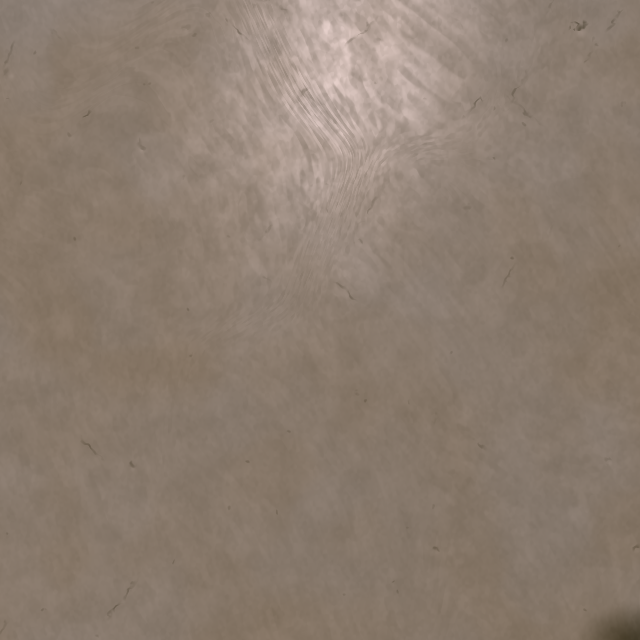
Write a Shadertoy shader that draws this texture.

```glsl
// A worn, scuffed concrete floor with a soft lamp glare near the top.

vec2 hash2(vec2 p) {
    vec3 q = fract(p.xyx * vec3(0.1031, 0.1030, 0.0973));
    q += dot(q, q.yzx + 33.33);
    return fract((q.xx + q.yz) * q.zy);
}

// Smooth cellular noise: random cell values blended by distance, about -0.5 to 0.5
float mottle(vec2 p) {
    vec2 cell = floor(p), local = p - cell;
    float sum = 0.0, weightSum = 0.0;
    for (int y = -1; y <= 1; y++)
    for (int x = -1; x <= 1; x++) {
        vec2 offset = vec2(x, y);
        vec2 jitter = hash2(cell + offset + 57.0);
        vec2 d = offset + jitter - local;
        float weight = exp(-6.0 * dot(d, d));
        sum += weight * (hash2(cell + offset + 191.0).x - 0.5);
        weightSum += weight;
    }
    return sum / weightSum;
}

mat2 rotation(float angle) {
    float c = cos(angle), s = sin(angle);
    return mat2(c, -s, s, c);
}

// Round stains and pits; the largest pits catch light on their lower rim
float specks(vec2 p, vec2 warp) {
    float shade = 0.0;
    for (int i = 0; i < 64; i++) {
        vec2 place = hash2(vec2(i, 7));
        vec2 kind = hash2(vec2(i, 23));
        place.y = 1.0 - pow(place.y, 1.25);
        float big = pow(kind.x, 6.0);
        float size = mix(0.0035, 0.011, big);
        vec2 d = rotation(kind.y * 6.28) * (p - place + warp * size) * vec2(1.0, 1.35);
        float spot = 1.0 - smoothstep(0.25, 1.25, length(d) / size);
        shade -= spot * mix(0.035, 0.19, kind.y * kind.y * (0.3 + 0.7 * big));
        vec2 rim = (p - place - vec2(0.4, -1.0) * size) / size;
        shade += 0.07 * big * exp(-3.0 * dot(rim, rim)) * (1.0 - spot);
    }
    return shade;
}

// Thin broken scratches, fading towards both ends
float scratches(vec2 p, vec2 warp) {
    float shade = 0.0;
    for (int i = 0; i < 26; i++) {
        vec2 place = hash2(vec2(i, 41));
        vec2 kind = hash2(vec2(i, 67));
        place.y = 1.0 - pow(place.y, 1.6);
        float angle = i % 3 == 0 ? 0.6 + 0.3 * kind.y : -1.3 + 0.6 * kind.y;
        vec2 d = rotation(-angle) * (p - place + 0.004 * warp);
        float along = abs(d.x) / mix(0.012, 0.055, kind.x * kind.x);
        float line = 1.0 - smoothstep(0.0005, 0.003, abs(d.y));
        float fade = 1.0 - smoothstep(0.3, 1.0, along);
        shade -= line * fade * mix(0.03, 0.10, kind.y) * (0.7 + warp.x);
    }
    return shade;
}

void mainImage(out vec4 fragColor, in vec2 fragCoord) {
    vec2 p = fragCoord / iResolution.xy;

    // Cloudy patches, and fine grain drawn out along the trowel direction
    float clouds = mottle(p * 5.0) + 0.7 * mottle(p * 13.0 + 9.0);
    float blotch = mottle(p * 34.0 + 3.0);
    vec2 strokes = rotation(0.45 + 0.5 * mottle(p * 4.0 + 31.0)) * p;
    float streak = mottle(strokes * vec2(115.0, 48.0));
    float grain = mottle(p * vec2(190.0, 150.0) + 17.0);
    vec2 warp = vec2(mottle(p * 110.0 + 5.0), mottle(p * 110.0 + 77.0)) * 1.8;

    // Tilted glare with a ragged edge inside a wide, weak glow
    vec2 g = rotation(-0.4) * (p - vec2(0.54, 0.89) + 0.03 * warp * blotch);
    float glare = exp(-dot(g * g, vec2(36.0, 17.0)) + 0.5 * clouds);
    vec2 w = p - vec2(0.48, 0.92);
    float glow = exp(-dot(w * w, vec2(3.5, 5.0)));

    float light = -0.022 + 0.052 * glow + 0.215 * glare;
    light += 0.016 * (1.0 - p.x) * (1.0 - p.y);
    light += 0.022 * clouds + (0.026 + 0.06 * glare) * blotch;
    light += (0.024 + 0.17 * glare) * streak + (0.018 + 0.05 * glare) * grain;

    // Worn dark patches around the lit area
    float wear = smoothstep(0.08, 0.32, mottle(p * 24.0 + 61.0) + 0.5 * streak);
    light -= wear * (0.008 + 0.035 * glow * glow);
    light += specks(p, warp) + scratches(p, warp);

    // Shadow in the lower right corner
    light -= 0.26 * (1.0 - smoothstep(0.0, 0.085, length((p - vec2(1.0, 0.0)) * vec2(0.75, 1.3))));

    vec3 concrete = vec3(0.535, 0.477, 0.425);
    vec3 color = concrete + light * vec3(1.0, 0.91, 0.97);
    color += vec3(-0.012, 0.0, 0.016) * (clouds + 0.5 * glow - 0.2);
    fragColor = vec4(clamp(color, 0.0, 1.0), 1.0);
}
```
